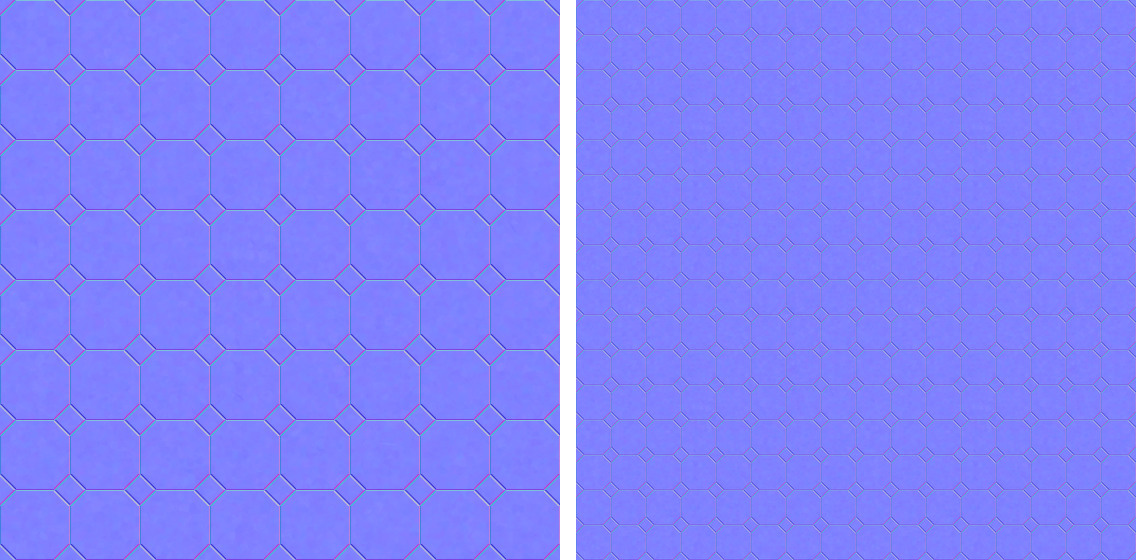
Left, the tile; right, the same tile 2 across and 2 down.
A WebGL 1 fragment shader for this texture map:

```glsl
precision highp float;

// Tangent-space normal map of octagon tiles with small diamond insets.
// Signed distances give the bevels on both sides of each joint; scattered soft
// dabs, wrapped noise and a few scratches tilt the otherwise flat faces.

uniform vec2 u_resolution;

#define TILES 8.0            // repeats across and down
#define DIAMOND 0.225        // half diagonal of the inset, in tiles
#define JOINT_HALF 0.006     // flat floor of the joint, half width in tiles
#define STRAIGHT_BEVEL 0.0085 // width of the edges between octagons
#define DIAGONAL_BEVEL 0.0135 // width of the edges around diamonds
#define BEVEL_SLOPE 1.55
#define DAB_TILT 0.07        // strength of the mottled dabs
#define NOISE_TILT 0.02      // strength of the fine undulation
#define TILE_TILT 0.004      // random lean of each tile
#define SCRATCH_TILT 0.08
#define BASE_TILT vec2(0.0, 0.012)

float hash(vec2 p) {
  return fract(sin(dot(p, vec2(127.1, 311.7))) * 43758.5453);
}

vec2 hash2(vec2 p) {
  return vec2(hash(p), hash(p + vec2(37.3, 11.9)));
}

// Two-channel value noise in -0.5..0.5 that wraps after 'period' cells.
vec2 wrapNoise(vec2 uv, float period) {
  vec2 p = uv * period;
  vec2 i = floor(p);
  vec2 f = fract(p);
  f = f * f * (3.0 - 2.0 * f);
  vec2 j = mod(i + 1.0, period);
  i = mod(i, period);
  vec2 low = mix(hash2(i), hash2(vec2(j.x, i.y)), f.x);
  vec2 high = mix(hash2(vec2(i.x, j.y)), hash2(j), f.x);
  return mix(low, high, f.y) - 0.5;
}

// Round dabs, one per wrapped grid cell, each with its own tilt.
vec2 dabs(vec2 uv, float period) {
  vec2 p = uv * period;
  vec2 cell = floor(p);
  vec2 tilt = vec2(0.0);
  for (int y = -1; y <= 1; y++) {
    for (int x = -1; x <= 1; x++) {
      vec2 c = cell + vec2(float(x), float(y));
      vec2 id = mod(c, period) + period;
      float radius = mix(0.3, 0.75, hash(id + 5.7));
      float dist = length(p - c - 0.25 - 0.5 * hash2(id));
      float cover = 1.0 - smoothstep(radius * 0.75, radius, dist);
      tilt += cover * (hash2(id + 71.3) - 0.5);
    }
  }
  return tilt;
}

// Sparse short scratches, measured on the wrapped canvas.
vec2 scratches(vec2 uv, float pixel) {
  vec2 tilt = vec2(0.0);
  for (int i = 0; i < 10; i++) {
    vec2 id = vec2(float(i) + 3.0, 91.0);
    vec2 d = fract(uv - hash2(id) + 0.5) - 0.5;
    float angle = 6.2832 * hash(id + 8.1);
    vec2 along = vec2(cos(angle), sin(angle));
    vec2 across = vec2(-along.y, along.x);
    float len = mix(0.006, 0.02, hash(id + 4.4));
    float line = 1.0 - smoothstep(0.0003, 0.0003 + pixel, abs(dot(d, across)));
    line *= 1.0 - smoothstep(len * 0.5, len, abs(dot(d, along)));
    tilt += across * line;
  }
  return tilt;
}

// Antialiased coverage of the bevel at distance d from the joint centre.
float bevel(float d, float width, float pixel) {
  float inner = clamp((d - JOINT_HALF) / pixel + 0.5, 0.0, 1.0);
  float outer = clamp((d - JOINT_HALF - width) / pixel + 0.5, 0.0, 1.0);
  return inner - outer;
}

void main() {
  vec2 uv = gl_FragCoord.xy / u_resolution;
  float pixel = 1.0 / min(u_resolution.x, u_resolution.y);

  // Coordinates around the nearest tile corner, where the diamonds sit
  vec2 grid = uv * TILES;
  vec2 q = fract(grid + 0.5) - 0.5;
  vec2 a = abs(q);
  vec2 side = vec2(q.x < 0.0 ? -1.0 : 1.0, q.y < 0.0 ? -1.0 : 1.0);
  float diagonal = (a.x + a.y - DIAMOND) * 0.70711;

  // Distance to the joint and the downhill direction towards it
  float joint = abs(diagonal);
  float width = DIAGONAL_BEVEL;
  vec2 downhill = side * 0.70711;
  vec2 tileId = mod(floor(grid + 0.5), TILES) + 40.0;
  if (diagonal > 0.0) {
    downhill = -downhill;
    tileId = floor(grid);
    float straight = min(a.x, a.y);
    if (straight < joint) {
      joint = straight;
      width = STRAIGHT_BEVEL;
      downhill = a.x < a.y ? vec2(-side.x, 0.0) : vec2(0.0, -side.y);
    }
  }

  // Worn faces, with the dabs bent out of round
  vec2 bent = uv + 0.008 * wrapNoise(uv, 120.0);
  vec2 slope = BASE_TILT + TILE_TILT * (hash2(tileId + 0.5) - 0.5);
  slope += DAB_TILT * (0.8 * dabs(bent, 60.0) + 0.7 * dabs(bent, 104.0));
  slope += NOISE_TILT * (wrapNoise(uv, 44.0) + 0.6 * wrapNoise(uv, 96.0));
  slope += SCRATCH_TILT * scratches(uv, pixel);

  // Blend unit normals of face and bevel by coverage, then pack
  vec3 face = normalize(vec3(slope, 1.0));
  vec3 edge = normalize(vec3(slope + downhill * BEVEL_SLOPE, 1.0));
  vec3 normal = mix(face, edge, bevel(joint, width, pixel * TILES));
  gl_FragColor = vec4(normal * 0.5 + 0.5, 1.0);
}
```
